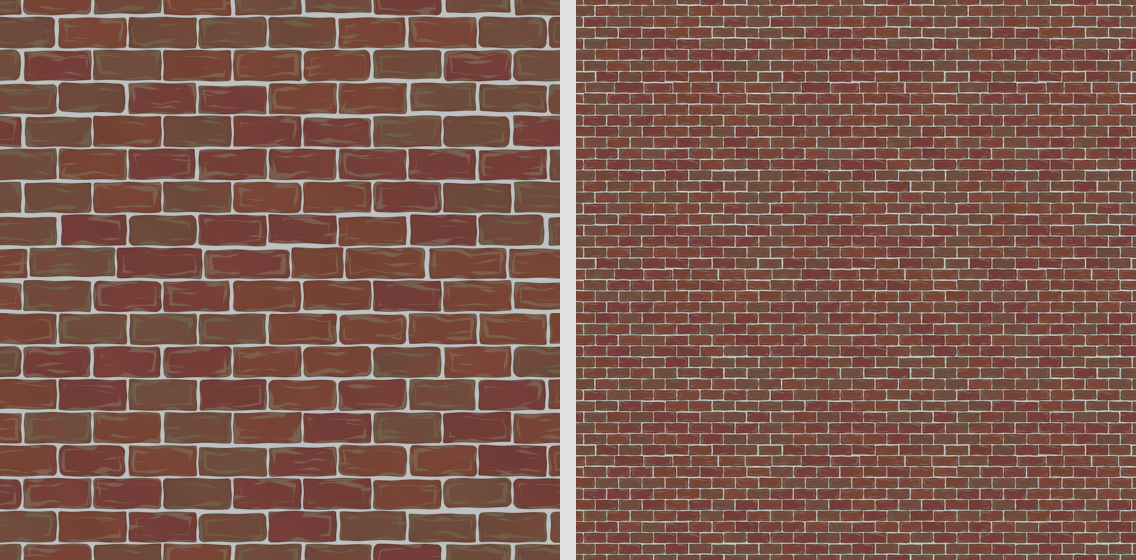
Left: one tile. Right: repeated 3 by 3.
Reproduce this texture procedurally as a three.js fragment shader.

```glsl
#define ROWS 17.0
#define COLUMNS 8.0
#define FIRST_JOINT 0.49
#define ODD_ROW 7.0
#define ODD_BREAK 0.564
#define JOINT 0.031
#define CHIP 0.09
#define WOBBLE 0.012
#define INSET 0.18
#define STROKE 0.036
#define SOFT 0.026

varying vec2 vUv;

const vec3 MORTAR = vec3(0.75, 0.76, 0.76);
const vec3 WINE = vec3(0.455, 0.238, 0.220);
const vec3 RUST = vec3(0.467, 0.264, 0.207);
const vec3 UMBER = vec3(0.430, 0.292, 0.238);
const vec3 TAUPE = vec3(0.485, 0.395, 0.325);
const vec3 OLIVE = vec3(0.435, 0.385, 0.290);

float hash(vec2 p) {
  vec3 q = fract(vec3(p.xyx) * 0.1031);
  q += dot(q, q.yzx + 33.33);
  return fract((q.x + q.y) * q.z);
}

vec2 hash2(vec2 p) {
  return vec2(hash(p), hash(p + 41.7));
}

// Layered, warped sines, about -1 to 1
float waves(vec2 p, float seed) {
  p += 0.6 * sin(p.yx * 1.7 + vec2(seed, seed * 1.3));
  float sum = sin(p.x * 1.6 + seed * 2.1) + sin(p.y * 2.1 - seed);
  sum += 0.7 * sin(dot(p, vec2(3.1, 2.3)) + seed * 3.7);
  return sum / 2.2;
}

float roundedBox(vec2 p, vec2 halfSize, float radius) {
  vec2 q = abs(p) - halfSize + radius;
  return length(max(q, 0.0)) + min(max(q.x, q.y), 0.0) - radius;
}

float stroke(float dist, float halfWidth) {
  return 1.0 - smoothstep(-SOFT, SOFT, dist - halfWidth);
}

void main() {
  // Courses, counted downwards
  float y = (1.0 - vUv.y) * ROWS - FIRST_JOINT;
  float row = mod(floor(y), ROWS);
  bool oddRow = abs(row - ODD_ROW) < 0.5;
  float parity = mod(row + step(ODD_ROW + 0.5, row), 2.0);
  float shift = oddRow ? 0.051 : mix(0.103, 0.040, parity);

  // Brick ends; one course has longer bricks and a short one
  float x = fract(vUv.x - shift);
  float start = 0.0;
  float end = 1.0;
  float width = 1.0 / COLUMNS;
  if (oddRow) {
    bool before = x < ODD_BREAK;
    start = before ? 0.0 : ODD_BREAK;
    end = before ? ODD_BREAK : 1.0;
    width = before ? 0.156 : (1.0 - ODD_BREAK) / 3.0;
  }
  float left = start + floor((x - start) / width) * width;
  float right = min(left + width, end);
  vec2 id = vec2(floor(left * 64.0 + 0.5), row);
  float seed = 40.0 * hash(id + 7.0);

  // Brick outline, in units of the course height
  vec2 halfSize = vec2((right - left) * ROWS, 1.0) * 0.5;
  vec2 p = vec2((x - left) * ROWS, 1.0 - fract(y)) - halfSize;
  vec2 low = JOINT + CHIP * pow(hash2(id + 3.0), vec2(9.0));
  vec2 high = JOINT + CHIP * pow(hash2(id + 13.0), vec2(9.0));
  p -= (low - high) * 0.5;
  halfSize -= (low + high) * 0.5;
  p.y += (hash(id + 23.0) - 0.5) * 0.03 * p.x;
  p += WOBBLE * sin(p.yx * vec2(9.0, 5.0) + vec2(seed, seed * 1.7));
  float radius = mix(0.06, 0.22, pow(hash(id + 31.0), 3.0));
  float depth = -roundedBox(p, halfSize, radius);

  // Fired clay, three tones with soft patches
  float kind = hash(id + 53.0);
  float umber = step(0.66, kind);
  vec3 color = mix(kind < 0.32 ? WINE : RUST, UMBER, umber);
  float patches = smoothstep(0.1, 0.9, waves(p * 0.9, seed + 30.0));
  float edgeWarmth = umber * (1.0 - smoothstep(0.0, 0.16, depth));
  color = mix(color, RUST, max(0.4 * patches, 0.6 * edgeWarmth));
  color *= 1.0 + 0.03 * waves(p * 0.6, seed + 2.0);

  // Broken brush lines: inner contour, worn rim and a streak
  float contour = abs(depth - INSET - 0.065 * waves(p * 1.9, seed));
  float paint = stroke(contour, STROKE * (0.35 + 1.6 * waves(p * 1.8, seed + 9.0)));
  paint = max(paint, stroke(depth, 0.035 + 0.09 * waves(p * 2.2, seed + 4.0)));
  float streakY = 0.5 * (hash(id + 61.0) - 0.5) + 0.10 * waves(p * 1.2, seed + 15.0);
  float streakWidth = 0.07 * (waves(p * vec2(1.7, 0.5), seed + 21.0) - 0.4);
  paint = max(paint, stroke(abs(p.y - streakY), streakWidth));
  color = mix(color, mix(TAUPE, OLIVE, umber), 0.85 * paint);

  // Dark rim and mortar
  color *= 1.0 - 0.2 * stroke(depth, 0.03);
  color = mix(MORTAR, color, smoothstep(-SOFT, SOFT, depth));
  gl_FragColor = vec4(color, 1.0);
}
```
